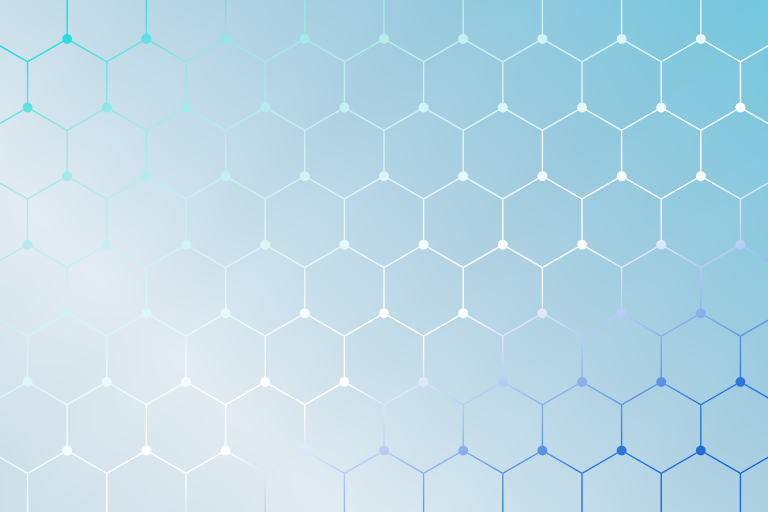
Give the GLSL for this background, as a WebGL 1 fragment shader.

```glsl
precision highp float;
// Honeycomb of thin lines with a dot at every second corner, over a pale blue
// diagonal gradient. Each dot owns three edges inside its lattice cell; the
// line work shifts from cyan through white to blue along a tilted axis.

uniform vec2 u_resolution;

const float PITCH = 0.1547;                 // spacing of dots along a row
const vec2 LATTICE_ORIGIN = vec2(0.75, 0.924);
const float LINE_HALF_WIDTH = 0.00135;
const float DOT_RADIUS = 0.0096;

// One gradient step: moves from colour c to next while t goes from a to b.
vec3 stop(vec3 c, vec3 next, float a, float b, float t) {
  return mix(c, next, clamp((t - a) / (b - a), 0.0, 1.0));
}

// Offset from the nearest point of a triangular lattice.
vec2 nearestDot(vec2 p, float pitch) {
  vec2 cell = pitch * vec2(1.0, sqrt(3.0));
  vec2 even = mod(p + 0.5 * cell, cell) - 0.5 * cell;
  vec2 odd = mod(p, cell) - 0.5 * cell;
  return dot(even, even) < dot(odd, odd) ? even : odd;
}

// Distance from p to the segment between the origin and tip.
float spokeDistance(vec2 p, vec2 tip) {
  return length(p - tip * clamp(dot(p, tip) / dot(tip, tip), 0.0, 1.0));
}

// Three edges leaving a dot: up, lower left and lower right.
float edgeDistance(vec2 q, float side) {
  q.x = abs(q.x);
  float up = spokeDistance(q, vec2(0.0, side));
  float down = spokeDistance(q, side * vec2(0.5 * sqrt(3.0), -0.5));
  return min(up, down);
}

float coverage(float d, float pixel) {
  return clamp(0.5 - d / pixel, 0.0, 1.0);
}

// Faint diagonal streaks from layered sines.
float streaks(float t) {
  return 0.6 * sin(t * 9.0 + 1.5 * sin(t * 4.0)) + 0.4 * sin(t * 23.0 + 1.0);
}

vec3 backdrop(vec2 p) {
  float t = p.x + p.y - 1.0;
  vec3 c = vec3(0.80, 0.87, 0.91);
  c = stop(c, vec3(0.885, 0.922, 0.948), -1.0, -0.35, t);
  c = stop(c, vec3(0.795, 0.878, 0.922), -0.35, 0.0, t);
  c = stop(c, vec3(0.70, 0.828, 0.894), 0.0, 0.4, t);
  c = stop(c, vec3(0.61, 0.795, 0.875), 0.4, 0.8, t);
  c = stop(c, vec3(0.45, 0.78, 0.87), 0.8, 1.5, t);
  return c + 0.005 * streaks(p.x - p.y);
}

vec3 inkColor(vec2 p) {
  float t = dot(vec2(p.x, 1.0 - p.y), vec2(0.5, 0.5 * sqrt(3.0)));
  vec3 c = vec3(0.05, 0.86, 0.86);
  c = stop(c, vec3(0.58, 0.90, 0.90), 0.09, 0.285, t);
  c = stop(c, vec3(0.77, 0.94, 0.95), 0.285, 0.52, t);
  c = stop(c, vec3(1.0), 0.52, 0.90, t);
  c = stop(c, vec3(0.72, 0.80, 0.96), 0.99, 1.137, t);
  c = stop(c, vec3(0.18, 0.46, 0.87), 1.137, 1.367, t);
  return stop(c, vec3(0.08, 0.40, 0.83), 1.367, 1.5, t);
}

void main() {
  float pixel = 1.0 / u_resolution.y;
  vec2 p = gl_FragCoord.xy * pixel;

  // Line work: edges and dots share one colour ramp
  vec2 q = nearestDot(p - LATTICE_ORIGIN, PITCH);
  float edges = coverage(edgeDistance(q, PITCH / sqrt(3.0)) - LINE_HALF_WIDTH, pixel);
  float dots = coverage(length(q) - DOT_RADIUS, pixel);

  vec3 color = mix(backdrop(p), inkColor(p), max(edges, dots));
  gl_FragColor = vec4(color, 1.0);
}
```
